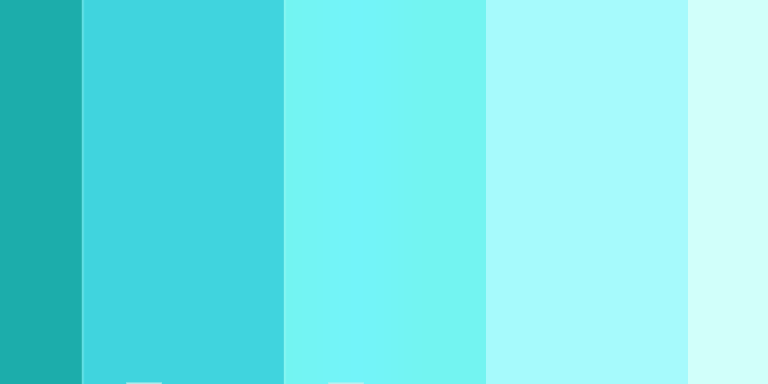
A Shadertoy shader for this background:

```glsl
const int BAND_COUNT = 5;
const float FIRST_EDGE = 0.1068;
const float BAND_WIDTH = 0.263;

const vec3 PALETTE[BAND_COUNT] = vec3[](
    vec3(0.11, 0.68, 0.67),
    vec3(0.25, 0.83, 0.87),
    vec3(0.45, 0.955, 0.945),
    vec3(0.65, 0.98, 0.99),
    vec3(0.82, 1.00, 0.98)
);

// Antialiased step across one pixel
float softStep(float edge, float x, float pixel) {
    return smoothstep(edge - 0.5 * pixel, edge + 0.5 * pixel, x);
}

// Smooth bump that fades to zero at the given radius
float bump(float x, float center, float radius) {
    return 1.0 - smoothstep(0.0, radius, abs(x - center));
}

float boxDistance(vec2 p, vec2 halfSize) {
    vec2 d = abs(p) - halfSize;
    return length(max(d, 0.0)) + min(max(d.x, d.y), 0.0);
}

float bandEdge(int index) {
    return FIRST_EDGE + float(index - 1) * BAND_WIDTH;
}

// Flat vertical bands, each laid over the one to its left
vec3 bandColor(float x, float pixel) {
    vec3 color = PALETTE[0];
    for (int i = 1; i < BAND_COUNT; i++) {
        color = mix(color, PALETTE[i], softStep(bandEdge(i), x, pixel));
    }
    return color;
}

// Thin highlights along the left sides of the two middle bands
float edgeHighlight(float x) {
    float light = 0.0;
    for (int i = 1; i <= 2; i++) {
        light += bump(x, bandEdge(i) + 0.001, 0.003);
    }
    return light;
}

// Pale slivers resting on the bottom of the two middle bands
float bottomSlivers(vec2 p, float pixel) {
    float coverage = 0.0;
    for (int i = 1; i <= 2; i++) {
        vec2 center = vec2(bandEdge(i) + 0.307 * BAND_WIDTH, 0.0);
        float d = boxDistance(p - center, vec2(0.023, 0.002));
        coverage = max(coverage, 1.0 - softStep(0.0, d, pixel));
    }
    return coverage;
}

void mainImage(out vec4 fragColor, in vec2 fragCoord) {
    float pixel = 1.0 / iResolution.x;
    vec2 p = fragCoord * pixel;
    vec3 color = bandColor(p.x, pixel);

    // Faint blue glow inside the central band
    color.b += 0.03 * bump(p.x, 0.465, 0.10);

    // Highlights and bottom details
    color = mix(color, vec3(0.70, 0.98, 0.95), 0.3 * edgeHighlight(p.x));
    color = mix(color, vec3(0.80, 0.94, 0.93), 0.8 * bottomSlivers(p, pixel));

    fragColor = vec4(clamp(color, 0.0, 1.0), 1.0);
}
```
